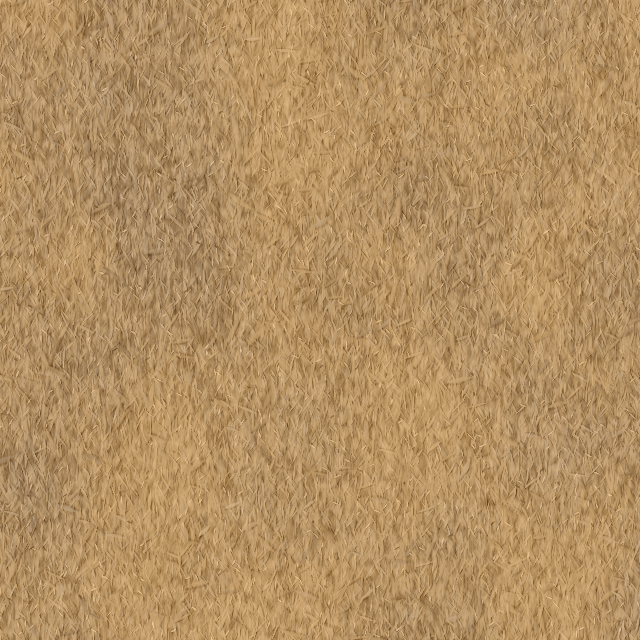
Write a three.js fragment shader that draws this texture.

```glsl
// Pressed straw board: fine upright fibres, larger tilted chips and small flecks.
// Cellular scatter lays tapered slivers over a soft grain, tracking x = tone and
// y = greyness; a straw colour ramp turns both into the final colour.
varying vec2 vUv;

const vec3 BROWN = vec3(0.59, 0.44, 0.25);
const vec3 TAN = vec3(0.74, 0.59, 0.39);
const vec3 CREAM = vec3(0.83, 0.68, 0.48);
const vec3 GREY_SHIFT = vec3(-0.015, 0.015, 0.065);

vec4 hash4(vec2 p) {
  vec4 q = fract(p.xyxy * vec4(0.1031, 0.1030, 0.0973, 0.1099));
  q += dot(q, q.wzxy + 33.33);
  return fract((q.xxyz + q.yzzw) * q.zywx);
}

float valueNoise(vec2 p) {
  vec2 cell = floor(p);
  vec2 f = fract(p);
  f = f * f * (3.0 - 2.0 * f);
  float low = mix(hash4(cell).x, hash4(cell + vec2(1.0, 0.0)).x, f.x);
  float high = mix(hash4(cell + vec2(0.0, 1.0)).x, hash4(cell + 1.0).x, f.x);
  return mix(low, high, f.y);
}

// Layered noise centred on zero
float layeredNoise(vec2 p) {
  float sum = 0.0;
  float weight = 0.55;
  for (int i = 0; i < 3; i++) {
    sum += weight * (valueNoise(p) - 0.5);
    p = mat2(0.8, 0.6, -0.6, 0.8) * p * 2.1 + 17.3;
    weight *= 0.55;
  }
  return sum;
}

// Soft lens outline: x runs across, y along, both reach 1 at the rim
float lensMask(vec2 q) {
  return smoothstep(0.0, 0.55, 1.0 - q.y * q.y - abs(q.x));
}

// Scatter one sliver per cell; tone holds mean and variation
vec2 laySlivers(vec2 surface, vec2 uv, vec2 cells, vec2 halfSize,
                float spread, float presence, vec2 tone, float seed) {
  vec2 home = floor(uv * cells);
  for (int j = -1; j <= 1; j++) {
    for (int i = -1; i <= 1; i++) {
      vec2 id = home + vec2(float(i), float(j));
      vec4 place = hash4(id + seed);
      vec4 look = hash4(id + seed + 57.7);
      vec2 offset = uv - (id + place.xy) / cells;

      // Tilts gather around the upright direction
      float lean = place.z * 2.0 - 1.0;
      float angle = lean * mix(abs(lean), 1.0, 0.4) * spread;
      vec2 along = vec2(sin(angle), cos(angle));
      vec2 across = vec2(along.y, -along.x);
      vec2 size = halfSize * mix(vec2(0.6), vec2(1.0), look.xy);
      vec2 q = vec2(dot(offset, across), dot(offset, along)) / size;
      q.x += (look.z - 0.5) * (q.y * q.y - 0.3);

      // Lit bevel on one side, narrow shadow on the other
      float present = step(place.w, presence);
      float body = lensMask(q) * present;
      float shadow = lensMask(q - vec2(0.8, -0.1)) * present;
      float value = tone.x + tone.y * (look.w * 2.0 - 1.0) - 0.2 * q.x;
      float greyness = smoothstep(0.3, 1.0, look.z);
      surface.x -= 0.22 * shadow * (1.0 - body);
      surface = mix(surface, vec2(value, greyness), body * 0.75);
    }
  }
  return surface;
}

vec3 strawColor(vec2 surface) {
  float v = clamp(surface.x, -0.6, 1.7) * 2.0;
  vec3 ramp = v < 1.0 ? mix(BROWN, TAN, v) : mix(TAN, CREAM, v - 1.0);
  return ramp + GREY_SHIFT * surface.y;
}

void main() {
  vec2 uv = vUv;
  float mottle = layeredNoise(uv * vec2(5.0, 4.0) + 3.7);
  float streak = layeredNoise(uv * vec2(38.0, 9.0) + 11.0);
  float grain = layeredNoise(uv * vec2(190.0, 75.0));

  // Soft fibrous ground
  vec2 surface = vec2(0.45 + grain * 0.9, 0.3);

  // Dense upright fibres
  for (int i = 0; i < 3; i++) {
    surface = laySlivers(surface, uv, vec2(95.0, 48.0), vec2(0.0024, 0.016),
                         0.75, 0.9, vec2(0.57, 0.42), 31.0 * float(i));
  }

  // Broad chips at freer angles, partly buried under further fibres
  surface = laySlivers(surface, uv, vec2(25.0), vec2(0.0055, 0.027),
                       1.4, 0.5, vec2(0.48, 0.25), 140.0);
  surface = laySlivers(surface, uv, vec2(36.0), vec2(0.0036, 0.021),
                       1.5, 0.5, vec2(0.55, 0.4), 190.0);
  surface = laySlivers(surface, uv, vec2(80.0, 46.0), vec2(0.0019, 0.014),
                       0.9, 0.55, vec2(0.62, 0.45), 230.0);

  // Bright torn edges and dark pits
  surface = laySlivers(surface, uv, vec2(62.0), vec2(0.0018, 0.008),
                       1.2, 0.25, vec2(1.3, 0.25), 290.0);
  surface = laySlivers(surface, uv, vec2(55.0), vec2(0.0018, 0.006),
                       1.2, 0.12, vec2(-0.3, 0.2), 340.0);

  // Fine grain and cloudy patches; darker patches turn greyer
  surface.x += grain * 0.4 + streak * 0.25 + mottle * 0.45;
  surface.y = clamp(surface.y - mottle * 1.6, 0.0, 1.2);
  gl_FragColor = vec4(strawColor(surface), 1.0);
}
```
